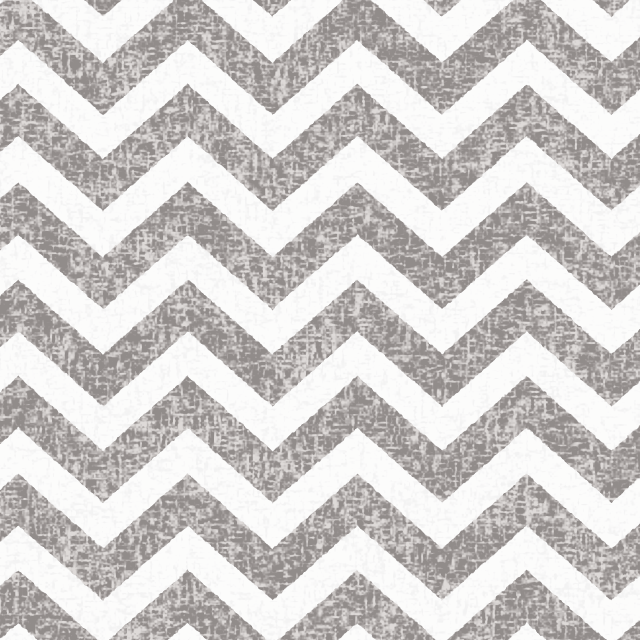
This pattern is drawn by a Shadertoy shader. Its source:

```glsl
const vec3 WHITE = vec3(0.988, 0.987, 0.986);
const vec3 DARK_THREAD = vec3(0.570, 0.548, 0.542);
const vec3 LIGHT_THREAD = vec3(0.870, 0.855, 0.848);

float hash(vec2 p) {
    return fract(sin(dot(p, vec2(127.1, 311.7))) * 43758.5453);
}

float valueNoise(vec2 p) {
    vec2 cell = floor(p);
    vec2 f = fract(p);
    f = f * f * (3.0 - 2.0 * f);
    float low = mix(hash(cell), hash(cell + vec2(1.0, 0.0)), f.x);
    float high = mix(hash(cell + vec2(0.0, 1.0)), hash(cell + 1.0), f.x);
    return mix(low, high, f.y);
}

// 0 at each peak, 1 at each valley
float triangleWave(float x) {
    return 1.0 - abs(2.0 * fract(x) - 1.0);
}

// Signed distance to the zigzag bands, positive inside
float chevronBands(vec2 p, float period, float rowHeight, float amplitude, float fill) {
    float drop = amplitude * triangleWave((p.x - 0.0286) / period);
    float v = (1.0 - p.y - drop - 0.132) / rowHeight;
    float row = floor(v);
    float center = 0.5 * fill;
    float offset = v - row - center;
    // Bands are centred in their cells, with slight printing drift per row
    offset -= floor(offset + 0.5);
    float bandId = floor(v - center + 0.5);
    float shift = 0.016 * (hash(vec2(bandId, 3.0)) - 0.5);
    float halfWidth = center + 0.016 * (hash(vec2(bandId, 7.0)) - 0.5);
    float slope = 2.0 * amplitude / period;
    return (halfWidth - abs(offset - shift)) * rowHeight / sqrt(1.0 + slope * slope);
}

// Crossed slubs with fine grain and broad patches
float linenWeave(vec2 p, float threads) {
    float weft = valueNoise(p * threads * vec2(0.32, 1.0));
    float warp = valueNoise(p * threads * vec2(1.0, 0.28) + 41.0);
    float grain = valueNoise(p * threads * 1.25 + 87.0);
    float patches = valueNoise(p * threads * 0.06 + 13.0) - 0.5;
    return 0.65 * max(weft, warp) + 0.35 * grain + 0.14 * patches;
}

void mainImage(out vec4 fragColor, in vec2 fragCoord) {
    vec2 uv = fragCoord / iResolution.y;
    float pixel = 1.0 / iResolution.y;
    float threads = 250.0;
    float weave = linenWeave(uv, threads);

    // Printed bands with a faintly ragged, thread-sized edge
    float dist = chevronBands(uv, 0.2648, 0.1519, 0.1168, 0.541);
    dist += 0.0025 * (valueNoise(uv * threads) - 0.5);
    float ink = smoothstep(-0.75 * pixel, 0.75 * pixel, dist);

    // Worn ink over softly shaded cloth
    vec3 inkColor = mix(DARK_THREAD, LIGHT_THREAD, smoothstep(0.40, 0.88, weave));
    vec3 cloth = WHITE - 0.035 * smoothstep(0.55, 0.90, weave);
    fragColor = vec4(mix(cloth, inkColor, ink), 1.0);
}
```
